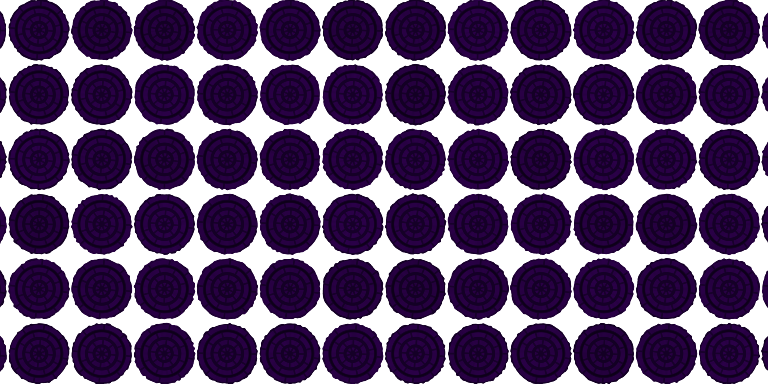
This pattern is drawn by a Shadertoy shader. Its source:

```glsl
const float TAU = 6.2831853;

float hash(vec2 p) {
    return fract(sin(dot(p, vec2(127.1, 311.7))) * 43758.5453);
}

// Smooth noise around the circle, wrapping after count steps
float angularNoise(float turn, float count, float seed) {
    float t = turn * count;
    float i = floor(t);
    float a = hash(vec2(mod(i, count), seed));
    float b = hash(vec2(mod(i + 1.0, count), seed));
    return mix(a, b, smoothstep(0.0, 1.0, t - i));
}

// Dark radial seams, staggered from ring to ring
float seams(float r, float turn, float ring, float seed, float aa) {
    float shift = 0.5 * mod(ring, 2.0) + 0.25 * hash(vec2(ring, seed));
    float sector = abs(fract(turn * 8.0 + shift) - 0.5);
    float gap = sector * r * TAU / 8.0;
    return 1.0 - smoothstep(0.012, 0.012 + aa, gap);
}

vec3 discColor(float r, float turn, float seed, float aa) {
    vec3 dark = vec3(0.08, 0.0, 0.15);
    vec3 purple = vec3(0.16, 0.0, 0.27);

    // Four rounded rings around a dark hub
    float ring = floor(r * 4.0);
    float band = abs(fract(r * 4.0) - 0.52);
    float light = 1.0 - smoothstep(0.29 - 2.0 * aa, 0.29 + 2.0 * aa, band);
    light *= smoothstep(0.07, 0.12, r);

    // Fibre streaks and seams
    light *= 0.82 + 0.25 * angularNoise(turn, 48.0, seed + ring * 7.0);
    light *= 1.0 - 0.85 * seams(r, turn, ring, seed, aa);

    // Rim is purple on some discs and nearly black on others
    float rim = smoothstep(0.94, 0.97, r);
    float rimLight = step(0.45, hash(vec2(seed, 4.0)))
                   * angularNoise(turn, 60.0, seed + 31.0);
    light = mix(light, rimLight, rim);

    vec3 color = mix(dark, purple, clamp(light, 0.0, 1.0));
    color *= 1.0 - 0.35 * (1.0 - smoothstep(0.012, 0.012 + aa, abs(r - 0.75)));
    return color * (0.94 + 0.12 * hash(vec2(seed, 9.0)));
}

void mainImage(out vec4 fragColor, in vec2 fragCoord) {
    vec2 uv = fragCoord / iResolution.y;
    vec2 pitch = vec2(0.1634, 0.1686);
    vec2 grid = (uv - vec2(0.1016, 0.079)) / pitch + 0.5;
    vec2 cell = floor(grid);
    vec2 p = (fract(grid) - 0.5) * pitch;

    float seed = floor(hash(cell + 17.0) * 500.0);
    float turn = atan(p.y, p.x) / TAU + 0.5;
    float radius = 0.0788;
    float r = length(p) / radius;
    float aa = 1.0 / (iResolution.y * radius);

    // Ragged outline, different on every disc
    float edge = 0.975 + 0.05 * angularNoise(turn, 72.0, seed);
    float cover = 1.0 - smoothstep(edge - 0.5 * aa, edge + 0.5 * aa, r);

    vec3 color = discColor(min(r, 0.999), turn, seed, aa);
    fragColor = vec4(mix(vec3(1.0), color, cover), 1.0);
}
```
